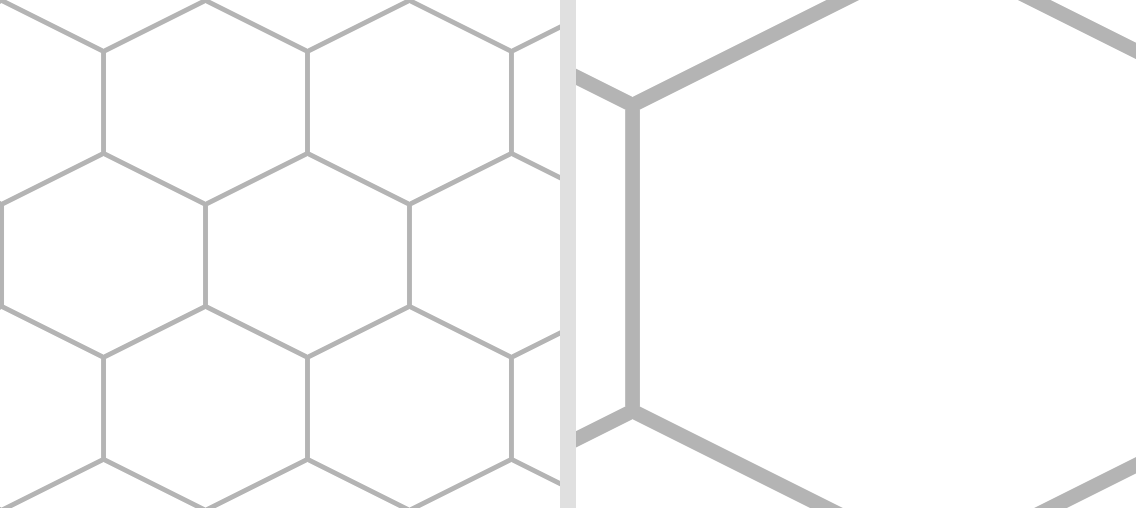
Left: the whole. Right: its middle third, enlarged.
Reproduce this pattern procedurally as a WebGL 1 fragment shader.

```glsl
precision highp float;
// Honeycomb of wide hexagons in thin grey outline on white.

uniform vec2 u_resolution;

// Distance inward from the edge of a hexagon one unit wide and one unit tall.
float hexInset(vec2 p) {
  p = abs(p);
  float side = 0.5 - p.x;
  float slope = (0.5 - p.y - 0.5 * p.x) / length(vec2(1.0, 0.5));
  return min(side, slope);
}

// Offset from the nearest centre of a rectangular lattice.
vec2 latticeOffset(vec2 p) {
  vec2 period = vec2(1.0, 1.5);
  return mod(p + 0.5 * period, period) - 0.5 * period;
}

void main() {
  // Position in hexagon widths, measured from the top left.
  float hexWidth = 0.3642;
  vec2 fromTop = vec2(gl_FragCoord.x, u_resolution.y - gl_FragCoord.y) / u_resolution.x;
  vec2 p = (fromTop - vec2(0.5491, 0.456)) / hexWidth;
  float pixel = 1.0 / (u_resolution.x * hexWidth);

  // Two interleaved lattices make the staggered rows.
  float inset = max(hexInset(latticeOffset(p)),
                    hexInset(latticeOffset(p + vec2(0.5, 0.75))));

  // Smoothed outline over the white ground.
  float halfLine = 0.012;
  float line = 1.0 - smoothstep(halfLine - 0.6 * pixel, halfLine + 0.6 * pixel, inset);
  gl_FragColor = vec4(mix(vec3(1.0), vec3(0.707), line), 1.0);
}
```
